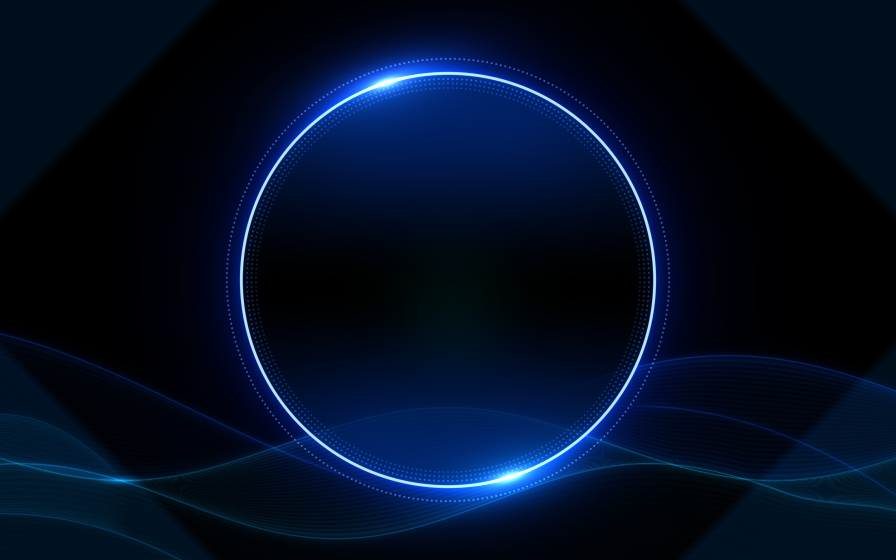
A WebGL 1 fragment shader for this background:

```glsl
precision highp float;
// A glowing ring over a dark field, with tinted corners and flowing ribbons.
// The ring and its dotted orbits are distance functions; the ribbons are
// bundles of fine strands stretched between pairs of sine curves.
uniform vec2 u_resolution;

const float RADIUS = 0.369;
float pixel; // size of one pixel in canvas heights

float stroke(float dist, float halfWidth) {
  return 1.0 - smoothstep(halfWidth - 0.5 * pixel, halfWidth + pixel, abs(dist));
}

// Thin wave line with a soft halo
float waveLine(float dist) {
  return 0.7 * stroke(dist, 0.0008) + 0.3 * exp(-abs(dist) / 0.007);
}

// Strands filling the band between two curves, brightest beside the edges
float ribbon(float y, float top, float bottom, float strands) {
  float gap = top - bottom;
  float t = (y - bottom) / (sign(gap) * max(abs(gap), 0.004));
  float inside = smoothstep(0.0, 0.03, t) * smoothstep(1.0, 0.97, t);
  float fiber = 0.75 + 0.25 * cos(6.2832 * strands * t);
  return inside * fiber * (0.45 + 0.55 * pow(abs(2.0 * t - 1.0), 3.0));
}

// Evenly spaced dots along a circle
float dottedCircle(vec2 p, float radius, float count) {
  float turn = atan(p.y, p.x) / 6.2832 * count;
  float along = (fract(turn) - 0.5) * 6.2832 * radius / count;
  float dist = length(vec2(along, length(p) - radius));
  return 1.0 - smoothstep(0.0004, 0.0011 + pixel, dist);
}

vec3 waves(vec2 p) {
  float x = p.x;
  float falling = -0.235 - 0.16 * sin((x + 0.45) * 3.0);
  float middle = -0.293 + 0.065 * cos(5.4 * x);
  float lower = -0.395 - 0.067 * cos(5.6 * (x + 0.2)) + 0.035 * smoothstep(0.6, 0.8, x);
  float crest = -0.235 + 0.1 * cos((x - 0.5) * 4.0);
  float branch = -0.225 - 0.72 * (x - 0.33) * (x - 0.33);
  float corner = -0.417 - 0.8 * (x + 0.8) * (x + 0.8);
  float fold = -0.24 - 2.4 * (x + 0.8) * (x + 0.8);

  float left = smoothstep(0.0, -0.35, x);
  float right = smoothstep(0.1, 0.4, x);
  float farLeft = smoothstep(-0.56, -0.62, x);
  vec3 blue = vec3(0.02, 0.14, 0.42);
  vec3 teal = vec3(0.03, 0.27, 0.40);

  // Translucent bands
  vec3 c = teal * 0.38 * ribbon(p.y, middle, lower, 26.0);
  c += blue * 0.22 * left * ribbon(p.y, falling, middle, 22.0);
  c += blue * 0.42 * right * ribbon(p.y, crest, max(middle, lower), 24.0);
  c += teal * 0.25 * farLeft * ribbon(p.y, fold, corner, 38.0);
  c += teal * 0.2 * ribbon(p.y, lower, -0.56, 20.0) * (0.35 + 0.65 * abs(x));

  // Bright edges
  c += blue * 0.8 * left * waveLine(p.y - falling);
  c += teal * 0.75 * waveLine(p.y - middle);
  c += teal * 0.75 * waveLine(p.y - lower);
  c += blue * 0.9 * right * waveLine(p.y - crest);
  c += blue * 0.6 * smoothstep(0.28, 0.4, x) * waveLine(p.y - branch);
  c += teal * 0.5 * waveLine(p.y - corner) * step(x, -0.4);
  c += teal * 0.35 * farLeft * waveLine(p.y - fold);

  // Knot where the left strands meet
  vec2 knot = (p - vec2(-0.585, -0.358)) / vec2(0.03, 0.006);
  return c + vec3(0.02, 0.25, 0.38) * exp(-dot(knot, knot));
}

// Blue gradient that darkens to a black band across the middle
vec3 discFill(vec2 p) {
  float y = p.y + 0.015;
  float rise = smoothstep(0.0, 0.33, abs(y));
  vec3 c = vec3(0.003, 0.125, 0.39) * rise;
  c *= 1.0 - 0.3 * smoothstep(0.1, 0.35, abs(p.x));
  vec2 q = (p - vec2(0.01, -0.05)) / vec2(0.1, 0.12);
  return c + vec3(0.0, 0.055, 0.055) * exp(-dot(q, q));
}

// Lens flare stretched along the ring's tangent
vec3 flare(vec2 p, vec2 direction, vec3 tint) {
  vec2 q = p - direction * RADIUS;
  float across = dot(q, direction);
  float along = dot(q, vec2(-direction.y, direction.x));
  float core = exp(-length(vec2(along / 0.024, across / 0.008)) * 1.3);
  float halo = exp(-length(vec2(along / 0.075, across / 0.028)));
  return vec3(1.0, 0.98, 0.92) * 1.3 * core + tint * halo;
}

void main() {
  pixel = 1.0 / u_resolution.y;
  vec2 p = (gl_FragCoord.xy - 0.5 * u_resolution) * pixel;
  float r = length(p);
  float d = r - RADIUS;
  float disc = 1.0 - smoothstep(-pixel, pixel, d);
  vec2 hotDir = normalize(vec2(-0.3, 0.954));
  float facing = abs(dot(p, hotDir)) / max(r, 0.001);

  // Tinted corners, disc and ribbons
  float cornerMask = smoothstep(0.9, 0.93, abs(p.x) + abs(p.y));
  vec3 color = vec3(0.0, 0.055, 0.105) * cornerMask;
  color = mix(color, discFill(p), disc);
  color += waves(p) * mix(1.0, 0.3, disc);

  // Light spilling out of the ring, strongest toward the two flares
  float hot = pow(facing, 7.0);
  vec3 spill = vec3(0.0, 0.025, 0.2) * exp(-max(d, 0.0) / 0.07);
  spill += vec3(0.01, 0.2, 0.75) * (0.22 + 0.65 * hot) * exp(-max(d, 0.0) / 0.028);
  color += spill * (1.0 - disc);
  color += vec3(0.02, 0.2, 0.65) * (0.35 + 0.3 * hot) * exp(-abs(d) / 0.007);

  // Dotted orbits and the ring itself
  color += vec3(0.3, 0.42, 0.62) * 0.75 * dottedCircle(p, 0.395, 300.0);
  for (int i = 0; i < 3; i++) {
    float orbit = 0.359 - 0.008 * float(i);
    color += vec3(0.1, 0.3, 0.6) * (0.7 - 0.15 * float(i)) * dottedCircle(p, orbit, 270.0);
  }
  color = mix(color, vec3(0.72, 0.9, 1.0), stroke(d, 0.0021));
  color += flare(p, hotDir, vec3(0.08, 0.35, 0.75));
  color += flare(p, -hotDir, vec3(0.03, 0.42, 0.72));
  gl_FragColor = vec4(min(color, 1.0), 1.0);
}
```
